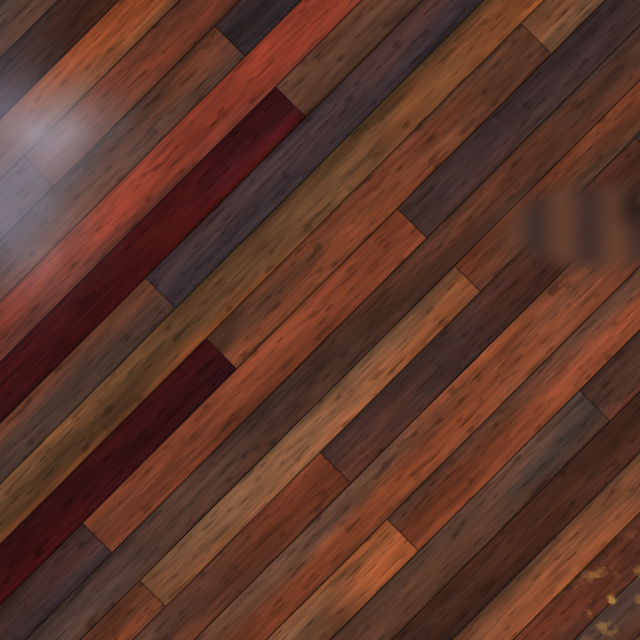
This texture is drawn by a WebGL 2 fragment shader. Its source:

```glsl
#version 300 es
precision highp float;

uniform vec2 u_resolution;
out vec4 fragColor;

// Layout, in canvas units; rows are measured along x + (1 - y)
const float ROW_WIDTH = 0.095;
const float ROW_SHIFT = 0.004;
const float PLANK_LENGTH = 0.984;
const float SEAM_WIDTH = 0.0012;
const float SEAM_DEPTH = 0.45;

// Finish
const float GRAIN_DEPTH = 0.30;
const float STREAK_DEPTH = 0.42;
const vec3 AMBER_TINT = vec3(1.18, 0.98, 0.84);
const vec3 SMOKE_TINT = vec3(0.84, 0.93, 1.00);
const vec3 GLOSS = vec3(0.66, 0.65, 0.71);
const vec3 COOL_GLOSS = vec3(0.42, 0.46, 0.60);
const vec3 GOLD = vec3(0.72, 0.52, 0.27);
const vec3 SMUDGE_DARK = vec3(0.25, 0.18, 0.17);
const vec3 SMUDGE_LIGHT = vec3(0.41, 0.26, 0.19);

const int WOOD_COUNT = 16;
const vec3 WOOD[WOOD_COUNT] = vec3[WOOD_COUNT](
  vec3(0.30, 0.23, 0.20), vec3(0.25, 0.16, 0.13),
  vec3(0.49, 0.29, 0.19), vec3(0.36, 0.21, 0.16),
  vec3(0.38, 0.25, 0.20), vec3(0.48, 0.23, 0.18),
  vec3(0.24, 0.08, 0.09), vec3(0.25, 0.18, 0.18),
  vec3(0.46, 0.28, 0.17), vec3(0.40, 0.24, 0.17),
  vec3(0.40, 0.24, 0.18), vec3(0.34, 0.23, 0.19),
  vec3(0.52, 0.33, 0.22), vec3(0.29, 0.19, 0.17),
  vec3(0.46, 0.28, 0.20), vec3(0.43, 0.26, 0.19));

float hash(vec2 p) {
  vec3 q = fract(p.xyx * vec3(0.1031, 0.1030, 0.0973));
  q += dot(q, q.yzx + 33.33);
  return fract((q.x + q.y) * q.z);
}

float noise(vec2 p) {
  vec2 cell = floor(p), f = fract(p);
  f = f * f * (3.0 - 2.0 * f);
  return mix(mix(hash(cell), hash(cell + vec2(1, 0)), f.x),
             mix(hash(cell + vec2(0, 1)), hash(cell + vec2(1, 1)), f.x), f.y);
}

float fbm(vec2 p) {
  float sum = 0.0, gain = 0.5;
  for (int i = 0; i < 4; i++) {
    sum += gain * noise(p);
    p = p * 2.03 + 17.0;
    gain *= 0.5;
  }
  return sum;
}

float blob(vec2 p, vec2 center, vec2 radius) {
  vec2 d = (p - center) / radius;
  return exp(-dot(d, d));
}

float seam(float dist, float pixel) {
  return 1.0 - smoothstep(SEAM_WIDTH - pixel, SEAM_WIDTH + pixel, dist);
}

vec3 woodGrain(vec3 tone, vec2 q, vec2 seed) {
  vec2 s = q + seed * vec2(3.7, 1.9);
  // Broad streaks and curved growth figure
  float streak = fbm(s * vec2(2.6, 24.0));
  float bend = fbm(s * vec2(3.0, 9.0) + 40.0);
  float figure = sin(80.0 * s.y + 26.0 * bend);
  tone *= 1.0 + STREAK_DEPTH * (streak - 0.47) * 2.0;
  tone *= mix(SMOKE_TINT, AMBER_TINT, smoothstep(0.25, 0.7, fbm(s * vec2(2.0, 14.0) + 9.0)));
  tone *= 1.0 + 0.06 * figure * hash(seed + 5.0);
  // Fine fibres and short pores
  float fibre = noise(s * vec2(14.0, 190.0)) + noise(s * vec2(34.0, 330.0)) - 1.0;
  float pores = smoothstep(0.70, 0.95, noise(s * vec2(45.0, 260.0) + 70.0));
  return tone * (1.0 + GRAIN_DEPTH * 0.6 * fibre - GRAIN_DEPTH * 0.7 * pores);
}

vec3 floorColor(vec2 p, float pixel) {
  // Diagonal rows, slightly uneven in width
  float across = p.x + 1.0 - p.y;
  float along = p.x + p.y - 1.0;
  float bulge = (across - 1.25) / 0.13;
  float rowPos = (across + ROW_SHIFT + 0.027 * exp(-bulge * bulge)) / ROW_WIDTH;
  float row = floor(rowPos);
  float rowEdge = (0.5 - abs(fract(rowPos) - 0.5)) * ROW_WIDTH * 0.7071;

  // Staggered end joints; every third row runs unbroken
  float plankPos = along / PLANK_LENGTH - 0.30 - 0.49 * mod(row, 2.0);
  float jointEdge = (0.5 - abs(fract(plankPos) - 0.5)) * PLANK_LENGTH * 0.7071;
  bool unbroken = mod(row, 3.0) == 2.0;
  float plank = unbroken ? 0.0 : floor(plankPos) + 1.0;
  if (unbroken) jointEdge = 1.0;

  int index = int(mod(row + 3.0 * plank, float(WOOD_COUNT)));
  vec3 color = woodGrain(WOOD[index], vec2(along, across) * 0.7071, vec2(row, plank + 7.0));
  float line = max(seam(rowEdge, pixel), 0.7 * seam(jointEdge, pixel));
  float softShade = 0.12 * exp(-rowEdge / 0.004);
  return color * (1.0 - SEAM_DEPTH * line) * (1.0 - softShade);
}

void main() {
  vec2 p = gl_FragCoord.xy / u_resolution;
  float pixel = 0.75 / min(u_resolution.x, u_resolution.y);
  vec3 color = floorColor(p, pixel);

  // Window gloss, cooler toward the border
  float cloud = 0.55 + 0.8 * fbm(p * 13.0);
  float gloss = blob(p, vec2(0.08, 0.79), vec2(0.10, 0.075)) + 0.7 * blob(p, vec2(0.03, 0.64), vec2(0.10, 0.08));
  color = mix(color, COOL_GLOSS, 0.45 * blob(p, vec2(0.0, 0.74), vec2(0.08, 0.18)));
  color = mix(color, GLOSS, clamp(0.68 * gloss * cloud, 0.0, 0.8));

  // Blurred patch with upright bands
  float patchMask = smoothstep(0.25, 0.75, blob(p, vec2(0.93, 0.645), vec2(0.17, 0.075)));
  vec3 smudge = mix(SMUDGE_DARK, SMUDGE_LIGHT, 0.5 + 0.4 * sin(p.x * 75.0 - 1.5));
  smudge *= 1.0 - 0.4 * blob(p, vec2(0.99, 0.675), vec2(0.025, 0.03));
  color = mix(color, smudge, 0.94 * patchMask);

  // Golden glints in the lower corner
  float glint = smoothstep(0.48, 0.72, fbm(p * 48.0)) * blob(p, vec2(0.96, 0.07), vec2(0.06, 0.07));
  color = mix(color, GOLD, 0.9 * glint);

  fragColor = vec4(clamp(color, 0.0, 1.0), 1.0);
}
```
